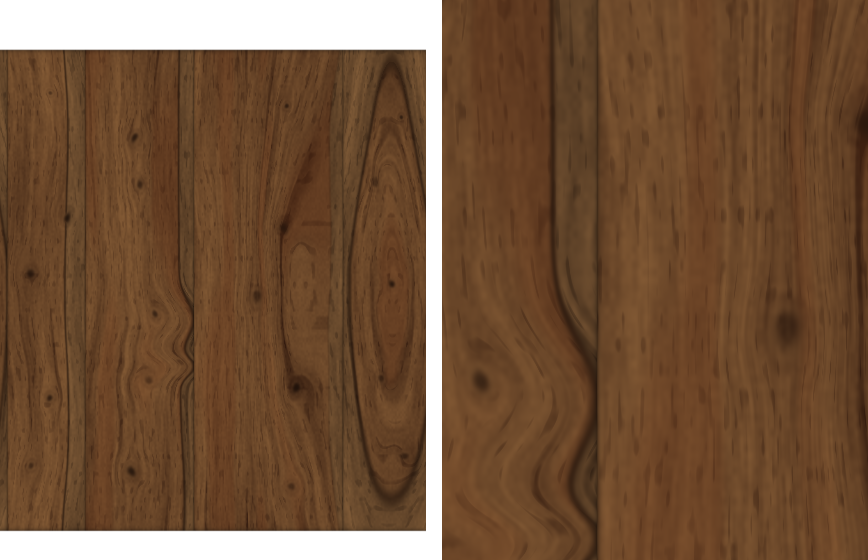
Left: the whole. Right: its middle third, enlarged.
This texture is drawn by a Shadertoy shader. Its source:

```glsl
// Four planks of dark, oiled hardwood between plain white margins.
// A grain coordinate is bent by warps, folds, ovals and knots, then
// sampled by stretched wrapping noise to give bands, streaks and pores.

const vec3 DEEP  = vec3(0.25, 0.145, 0.08);
const vec3 LIGHT = vec3(0.49, 0.335, 0.195);
const vec3 SAP   = vec3(0.40, 0.29, 0.18);
const vec3 RUST  = vec3(0.42, 0.22, 0.11);
const vec3 KNOT  = vec3(0.12, 0.07, 0.04);
const vec3 PAPER = vec3(1.0);

const float SEAMS[5] = float[5](0.017, 0.2, 0.455, 0.805, 1.017);
const float WOOD_BOTTOM = 0.052;
const float WOOD_TOP = 0.911;

float hash(vec2 p, float seed) {
    vec3 q = fract(p.xyx * vec3(0.1031, 0.1030, 0.0973) + seed * 0.137);
    q += dot(q, q.yzx + 33.33);
    return fract((q.x + q.y) * q.z);
}

// Value noise that repeats once per canvas, centred on zero
float noise(vec2 uv, vec2 cells, float seed) {
    vec2 p = uv * cells, i = floor(p), f = fract(p);
    f = f * f * (3.0 - 2.0 * f);
    vec2 a = mod(i, cells), b = mod(i + 1.0, cells);
    float low  = mix(hash(a, seed), hash(vec2(b.x, a.y), seed), f.x);
    float high = mix(hash(vec2(a.x, b.y), seed), hash(b, seed), f.x);
    return mix(low, high, f.y) - 0.5;
}

float bump(float x, float centre, float width) {
    float d = (x - centre) / width;
    return exp(-d * d);
}

// Sideways swing of the folded dark vein
float foldBend(float y) {
    return 0.034 * bump(y, 0.43, 0.045) + 0.032 * bump(y, 0.345, 0.022)
         + 0.012 * bump(y, 0.1, 0.12);
}

// Teardrop radius of the arched heartwood: 1 on its rim
float archRadius(vec2 p) {
    vec2 d = (p - vec2(0.92, 0.5)) / vec2(0.097, 0.39);
    d.x *= 1.0 + 0.55 * smoothstep(0.5, 0.9, p.y);
    return length(d);
}

// Bends the grain around one knot; returns (grain shift, core, rings)
vec3 knotShape(vec2 p, vec2 centre, float size) {
    vec2 d = (p - centre) / (size * vec2(1.0, 0.95));
    float r2 = dot(d, d);
    float halo = exp(-r2 * 0.11);
    float rings = (0.5 + 0.5 * sin(sqrt(r2) * 5.0)) * exp(-r2 * 0.3);
    return vec3((centre.x - p.x) * halo * 0.85, exp(-r2 * 1.6), rings);
}

void mainImage(out vec4 fragColor, in vec2 fragCoord) {
    vec2 uv = fragCoord / iResolution.xy;
    float pixel = 1.0 / iResolution.y;

    // Find the plank; the last one continues across the side edge
    vec2 p = vec2(fract(uv.x - SEAMS[0]) + SEAMS[0], uv.y);
    int id = 0;
    for (int i = 1; i < 4; i++) if (p.x >= SEAMS[i]) id = i;
    float left = SEAMS[id], right = SEAMS[id + 1];
    float seed = float(id) * 3.7 + 1.0;

    // Grain direction and the border between heartwood and sapwood
    float warp = noise(uv, vec2(5.0, 4.0), seed) * 0.035
               + noise(uv, vec2(16.0, 12.0), seed + 1.0) * 0.010;
    float grain = p.x + warp;
    float sapSide = p.x - 0.152 + warp * 0.5;
    float veinWidth = 0.0025;
    if (id == 1) {
        float bend = foldBend(p.y);
        grain -= bend * smoothstep(0.24, 0.43, p.x) * 1.3;
        sapSide = p.x - 0.421 - bend + warp * 0.15;
        veinWidth = 0.0025 + 0.09 * bend;
    } else if (id == 2) {
        vec2 oval = (p - vec2(0.68, 0.5)) / vec2(0.07, 0.24);
        grain += 0.12 * exp(-dot(oval, oval));
        sapSide = p.x - 0.788 + warp;
    } else if (id == 3) {
        float arch = archRadius(p) + warp * 2.0;
        grain = 0.9 + 0.1 * arch + warp * 0.4;
        sapSide = (arch - 1.0) * 0.09;
        veinWidth = 0.004;
    }

    // Knots scattered along the plank
    float core = 0.0, rings = 0.0;
    for (int j = 0; j < 5; j++) {
        vec2 cell = vec2(float(j), float(id) + 7.0);
        vec2 at = vec2(mix(left, right, 0.25 + 0.5 * hash(cell, 2.0)),
                       0.06 + (float(j) + 0.2 + 0.6 * hash(cell, 5.0)) * 0.165);
        vec2 wobble = vec2(warp, noise(uv, vec2(40.0), seed) * 0.012);
        vec3 knot = knotShape(p + wobble, at, mix(0.006, 0.014, hash(cell, 9.0)));
        grain += knot.x;
        core = max(core, knot.y * (0.35 + 0.6 * hash(cell, 11.0)));
        rings = max(rings, knot.z);
    }

    // Bands, streaks, fibres and pores along the grain
    vec2 g = vec2(grain, uv.y);
    float tone = 0.69 + 0.28 * noise(g, vec2(14.0, 2.0), seed)
               + 0.30 * noise(g, vec2(45.0, 3.0), seed + 2.0)
               + 0.32 * noise(g, vec2(120.0, 6.0), seed + 3.0)
               + 0.24 * noise(g, vec2(230.0, 40.0), seed + 4.0)
               + 0.16 * noise(uv, vec2(7.0, 6.0), seed + 5.0)
               + 0.14 * noise(uv, vec2(240.0, 220.0), seed + 6.0);
    tone -= 0.35 * smoothstep(0.22, 0.42, noise(g, vec2(75.0, 3.0), seed + 7.0));
    tone -= 0.28 * smoothstep(0.2, 0.42, noise(g, vec2(250.0, 65.0), seed + 8.0));
    tone -= 0.25 * rings;
    if (id == 3) tone -= 0.3 * smoothstep(0.72, 0.86, p.y) * step(sapSide, 0.0);

    // Colour: heartwood, sapwood, rusty streaks, veins and knots
    vec3 wood = mix(DEEP, LIGHT, clamp(tone, -0.2, 1.15));
    float sap = smoothstep(-0.002, 0.004, sapSide);
    wood = mix(wood, SAP * (0.55 + 0.6 * tone), 0.65 * sap);
    float rust = smoothstep(0.1, 0.4, noise(g, vec2(24.0, 3.0), seed + 9.0));
    wood = mix(wood, RUST, 0.28 * rust * (1.0 - sap));
    float vein = bump(sapSide, 0.0, veinWidth) * (id == 2 ? 0.15 : 0.6);
    wood = mix(wood, KNOT, max(vein, core));

    // Joints and dark board ends, then the smooth white margins
    float joint = min(p.x - left, right - p.x);
    wood *= 1.0 - 0.4 * exp(-joint / 0.0018);
    float inside = min(uv.y - WOOD_BOTTOM, WOOD_TOP - uv.y);
    wood *= 1.0 - 0.45 * exp(-max(inside, 0.0) / 0.003);
    float board = smoothstep(-pixel, pixel, inside);
    fragColor = vec4(mix(PAPER, wood, board), 1.0);
}
```
